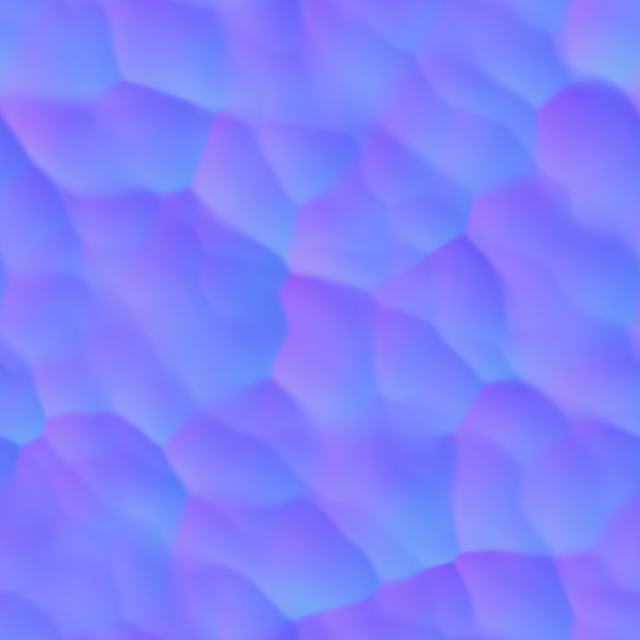
Reproduce this texture map procedurally as a three.js fragment shader.

```glsl
varying vec2 vUv;

vec2 hash2(vec2 p) {
  vec3 q = fract(p.xyx * vec3(0.1031, 0.1030, 0.0973));
  q += dot(q, q.yzx + 33.33);
  return fract((q.xx + q.yz) * q.zy);
}

float corner(vec2 cell, vec2 offset, vec2 period, float seed) {
  float angle = 6.2832 * hash2(mod(cell, period) + seed).x;
  return dot(vec2(cos(angle), sin(angle)), offset);
}

// Gradient noise that wraps after one period
float noise(vec2 uv, vec2 period, float seed) {
  vec2 p = uv * period;
  vec2 i = floor(p);
  vec2 f = p - i;
  vec2 u = f * f * f * (f * (f * 6.0 - 15.0) + 10.0);
  vec2 e = vec2(1.0, 0.0);
  float low = mix(corner(i, f, period, seed), corner(i + e, f - e, period, seed), u.x);
  float high = mix(corner(i + e.yx, f - e.yx, period, seed), corner(i + 1.0, f - 1.0, period, seed), u.x);
  return mix(low, high, u.y);
}

vec2 noise2(vec2 uv, float n, float seed) {
  return vec2(noise(uv, vec2(n), seed), noise(uv, vec2(n), seed + 19.0));
}

// Slope of rounded domes, slightly stretched along the falling diagonal,
// that meet in creases; a higher sharpness gives a harder crease
vec2 domeSlope(vec2 uv, float n, float sharpness, float seed) {
  vec2 p = uv * n;
  vec2 base = floor(p);
  vec2 sum = vec2(0.0);
  float total = 0.0;
  for (int y = -2; y <= 2; y++) {
    for (int x = -2; x <= 2; x++) {
      vec2 cell = base + vec2(float(x), float(y));
      vec2 id = mod(cell, n) + seed;
      vec2 toCentre = cell + hash2(id) - p;
      vec2 slope = toCentre + 0.25 * (toCentre.x + toCentre.y);
      float depth = dot(toCentre, slope) + 0.3 * hash2(id + 37.0).x;
      float weight = exp(-sharpness * depth);
      sum += weight * slope;
      total += weight;
    }
  }
  return sum / total;
}

void main() {
  // Bend the cells so that creases curve
  vec2 uv = vUv + 0.045 * noise2(vUv, 5.0, 3.0) + 0.012 * noise2(vUv, 12.0, 51.0);

  // Some creases are crisp, others melt away
  float crispness = smoothstep(-0.2, 0.45, noise(vUv, vec2(5.0), 71.0));
  vec2 slope = vec2(0.25, 0.28) * domeSlope(uv, 7.0, mix(4.0, 24.0, crispness), 11.0);
  slope += vec2(0.10, 0.09) * domeSlope(uv, 10.0, mix(10.0, 4.0, crispness), 83.0);

  // Soft swells and faint upright streaks
  slope += 0.08 * noise2(vUv, 7.0, 29.0) + 0.03 * noise2(vUv, 16.0, 97.0);
  slope += 0.010 * noise(vUv, vec2(72.0, 18.0), 7.0);

  vec3 normal = normalize(vec3(slope, 1.0));
  gl_FragColor = vec4((0.5 + 0.5 * normal) * vec3(1.0, 1.0, 0.995), 1.0);
}
```
